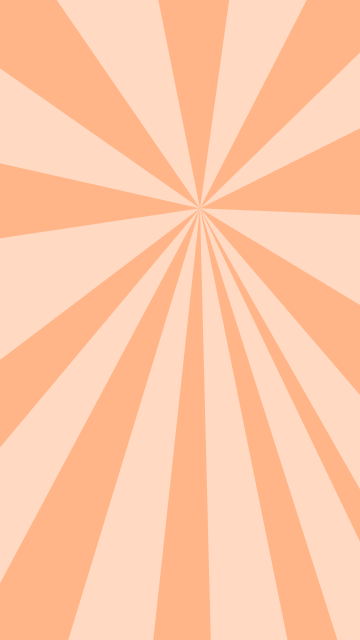
Reproduce this background procedurally as a Shadertoy shader.

```glsl
// Sunburst: uneven apricot rays fan out from a hub above the centre, over pale peach.
// Each ray is an angular wedge; its distance to the nearest edge, measured
// at the pixel's radius, gives a smooth border at any canvas size.

const int RAYS = 11;

// Direction and half-width of each ray in degrees, counter-clockwise from the right
const vec2 rays[RAYS] = vec2[RAYS](
    vec2(12.09, 14.48), vec2(53.56, 9.32), vec2(91.67, 9.64), vec2(134.77, 10.24),
    vec2(177.92, 10.6), vec2(223.63, 6.46), vec2(247.48, 5.55), vec2(267.63, 3.8),
    vec2(284.56, 3.1), vec2(297.65, 2.01), vec2(319.73, 9.13));

// Signed distance to a wedge's edge, positive inside
float wedgeDistance(float radius, float angle, vec2 ray) {
    float offset = abs(mod(angle - ray.x + 180.0, 360.0) - 180.0);
    return radius * sin(radians(max(ray.y - offset, -90.0)));
}

void mainImage(out vec4 fragColor, in vec2 fragCoord) {
    // Position from the hub, in canvas heights
    vec2 hub = vec2(0.3125 * iResolution.x * 16.0 / (9.0 * iResolution.y), 0.6745);
    vec2 p = fragCoord / iResolution.y - hub;
    float radius = length(p);
    float angle = degrees(atan(p.y, p.x + 1e-6));

    // Union of all rays
    float inside = -1.0;
    for (int i = 0; i < RAYS; i++) {
        inside = max(inside, wedgeDistance(radius, angle, rays[i]));
    }
    float coverage = clamp(inside * iResolution.y + 0.5, 0.0, 1.0);

    vec3 peach = vec3(1.0, 0.852, 0.762);
    vec3 apricot = vec3(1.0, 0.71, 0.53);
    fragColor = vec4(mix(peach, apricot, coverage), 1.0);
}
```
